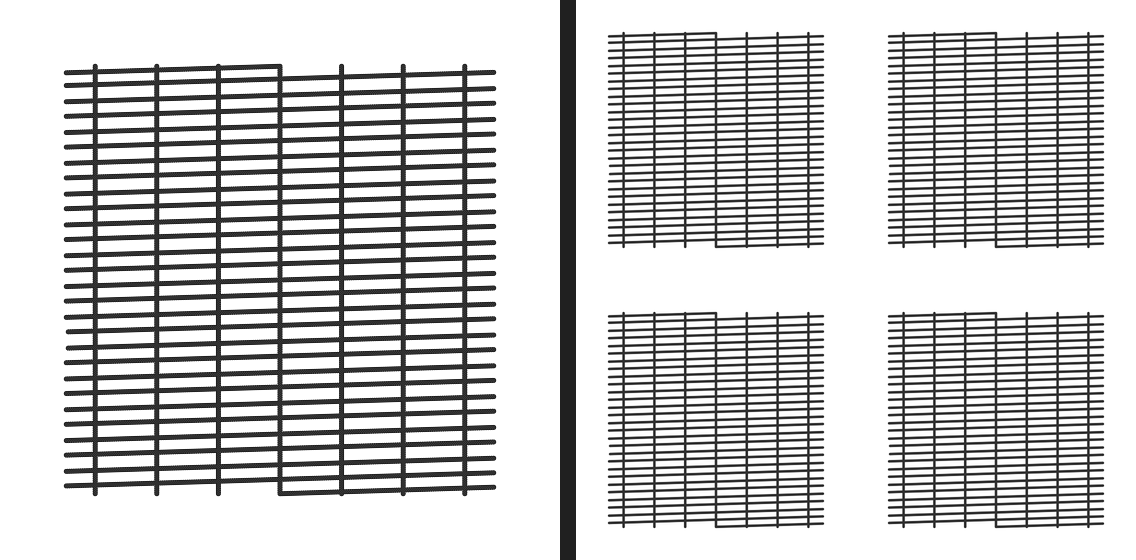
Left, the tile; right, the same tile 2 across and 2 down.
Reproduce this pattern procedurally as a Shadertoy shader.

```glsl
// A wire grille on white: seven upright bars crossed by slightly rising slats
// in alternating gaps. Each bar is a capsule distance with a dark rim and a
// finely knurled core. The wide white margin makes the canvas tile.

const float HALF_SPAN   = 0.3817;  // half the size of the grille
const float HALF_WIDTH  = 0.0044;  // half the thickness of a bar
const float PITCH       = 0.0550;  // height of one pair of slats
const float PAIR_GAP    = 0.0260;  // distance between the slats of a pair
const float SLOPE       = 0.0307;  // rise of the slats
const float KNURL_COUNT = 256.0;   // knurls across the canvas
const int   COLUMNS     = 7;
const int   ROWS        = 29;
const float TAU         = 6.2831853;

float segmentDistance(vec2 p, vec2 a, vec2 b) {
    vec2 pa = p - a, ba = b - a;
    return length(pa - ba * clamp(dot(pa, ba) / dot(ba, ba), 0.0, 1.0));
}

// Upright bars, evenly spaced about the centre
float columnDistance(vec2 p, float spacing, float halfSpan) {
    float d = 1.0;
    for (int i = 0; i < COLUMNS; i++) {
        float x = (float(i) - 0.5 * float(COLUMNS - 1)) * spacing;
        d = min(d, segmentDistance(p, vec2(x, -halfSpan), vec2(x, halfSpan)));
    }
    return d;
}

// Sloping slats from top to bottom; the outermost two are half length
float rowDistance(vec2 p, float pitch, float gap, float slope, float halfSpan) {
    float d = 1.0;
    for (int i = 0; i < ROWS; i++) {
        float pairIndex = float(i / 2 - ROWS / 4);
        float drop = pairIndex * pitch + float(i % 2) * gap;
        float y = -clamp(drop, -halfSpan, halfSpan);

        // Two slats begin a little late on the left
        float inset = (i == 17 || i == 18) ? 0.0035 : 0.0;
        float left  = (i == ROWS - 1) ? 0.0 : inset - halfSpan;
        float right = (i == 0) ? 0.0 : halfSpan;
        d = min(d, segmentDistance(p, vec2(left, y + slope * left),
                                      vec2(right, y + slope * right)));
    }
    return d;
}

// Layered sines: a checkered knurl in -1..1 that wraps at the canvas edge
float knurl(vec2 p, float count) {
    vec2 wave = sin(TAU * count * p);
    return wave.x * wave.y;
}

// Dark rim with a slightly lighter, knurled core
vec3 barColor(float d, float halfWidth, float grain) {
    float core = 1.0 - smoothstep(0.45, 0.85, d / halfWidth);
    return vec3(0.11 + core * (0.08 + 0.05 * grain));
}

void mainImage(out vec4 fragColor, in vec2 fragCoord) {
    vec2 p = fragCoord / iResolution.xy - 0.5;
    float pixel = 1.0 / min(iResolution.x, iResolution.y);

    float d = min(columnDistance(p, 2.0 * PITCH, HALF_SPAN),
                  rowDistance(p, PITCH, PAIR_GAP, SLOPE, HALF_SPAN));

    // The knurl also roughens the edge slightly
    float grain = knurl(p, KNURL_COUNT);
    float edge = HALF_WIDTH + 0.0002 * grain;
    float ink = 1.0 - smoothstep(-0.6 * pixel, 0.6 * pixel, d - edge);

    vec3 color = mix(vec3(1.0), barColor(d, HALF_WIDTH, grain), ink);
    fragColor = vec4(color, 1.0);
}
```
